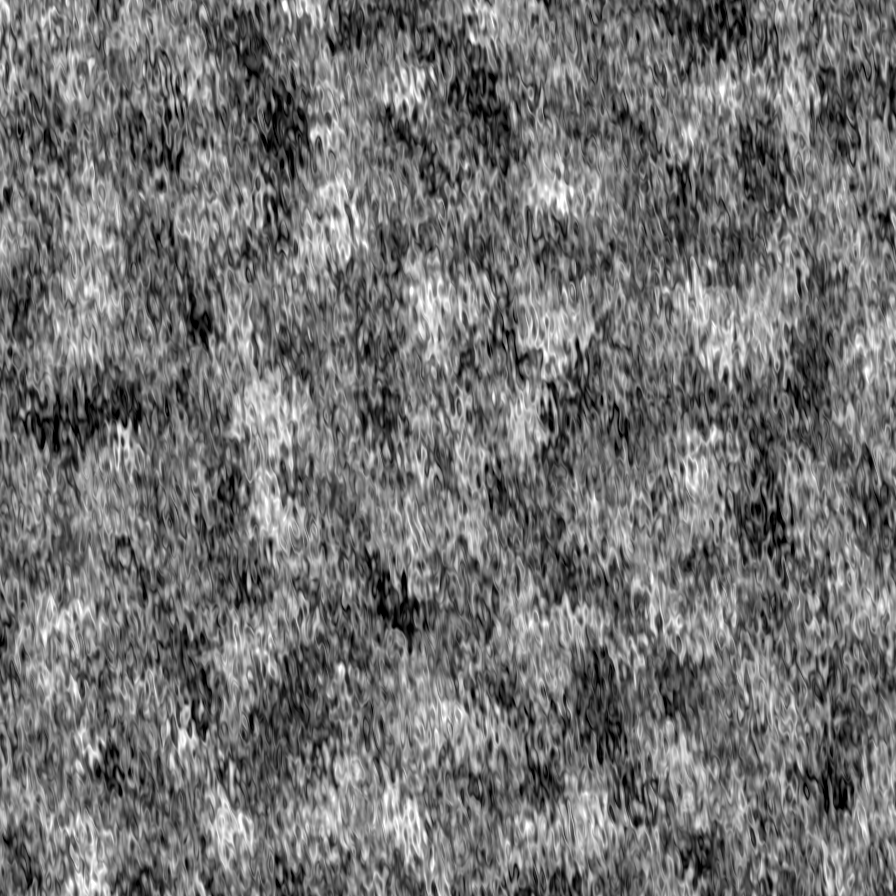
This texture is drawn by a Shadertoy shader. Its source:

```glsl
const float MEAN_GREY = 0.445;
const float TAU = 6.2831853;

// Unit gradient direction for a lattice corner
vec2 cornerGradient(ivec2 corner, uint seed) {
    uvec2 q = uvec2(corner) * uvec2(1597u, 3812u) + seed * 7919u;
    uint h = (q.x ^ (q.y << 11)) * 277803u + q.y * 9151u;
    h = (h ^ (h >> 15)) * 739391u;
    h = (h ^ (h >> 13)) * 961741u;
    h ^= h >> 16;
    float angle = TAU * float(h & 65535u) / 65536.0;
    return vec2(cos(angle), sin(angle));
}

float gradientNoise(vec2 p, uint seed) {
    ivec2 cell = ivec2(floor(p));
    vec2 f = fract(p);
    vec2 blend = f * f * f * (f * (f * 6.0 - 15.0) + 10.0);
    ivec2 right = ivec2(1, 0);
    ivec2 up = ivec2(0, 1);
    float a = dot(cornerGradient(cell, seed), f);
    float b = dot(cornerGradient(cell + right, seed), f - vec2(1, 0));
    float c = dot(cornerGradient(cell + up, seed), f - vec2(0, 1));
    float d = dot(cornerGradient(cell + right + up, seed), f - vec2(1, 1));
    return mix(mix(a, b, blend.x), mix(c, d, blend.x), blend.y);
}

// Noise on a sheared lattice, offset per seed so that lattices do not align
float streakNoise(vec2 uv, vec2 frequency, uint seed) {
    vec2 p = uv * frequency + float(seed) * vec2(3.37, 5.71);
    return gradientNoise(p + 0.31 * p.yx * vec2(1.0, 0.0), seed);
}

// Soft mottling, taller than wide
float mottling(vec2 uv, vec2 frequency, float amplitude) {
    float sum = 0.0;
    for (uint octave = 1u; octave <= 3u; octave++) {
        sum += amplitude * streakNoise(uv, frequency, octave);
        frequency *= vec2(2.05, 1.85);
        amplitude *= 0.9;
    }
    return sum;
}

// Fine vertical displacement that breaks the mottling into fibres
vec2 fibreShift(vec2 uv, vec2 frequency, vec2 reach) {
    return reach * vec2(streakNoise(uv, frequency, 11u),
                        streakNoise(uv, frequency, 12u));
}

void mainImage(out vec4 fragColor, in vec2 fragCoord) {
    vec2 uv = fragCoord / iResolution.y;

    // Mottled tone, ragged along the fibres
    vec2 shift = fibreShift(uv, vec2(150.0, 48.0), vec2(0.04, 0.06));
    float tone = MEAN_GREY + mottling(uv + shift, vec2(13.0, 9.0), 0.46);

    // Narrow upright grain
    tone += 0.29 * streakNoise(uv, vec2(125.0, 42.0), 21u);
    tone += 0.27 * streakNoise(uv, vec2(205.0, 62.0), 22u);

    fragColor = vec4(vec3(clamp(tone, 0.0, 1.0)), 1.0);
}
```
